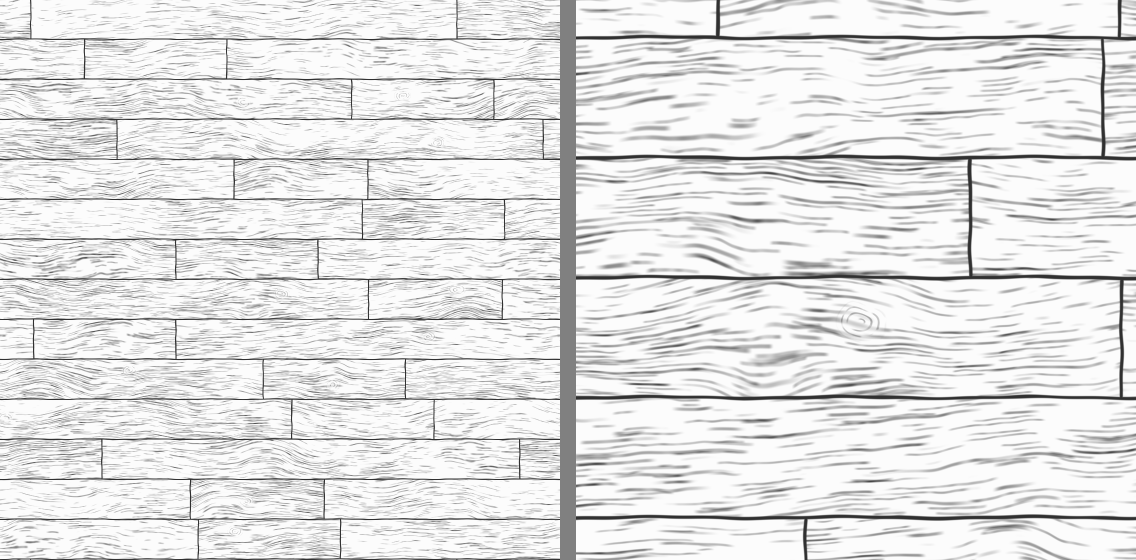
Left, the full canvas; right, a detail of the centre.
A Shadertoy shader for this texture:

```glsl
// Pale wooden floorboards in staggered rows, drawn as pen strokes on white.
#define ROWS 14.0
#define SHORT_LENGTH 0.254
#define SEAM_HALF_WIDTH 0.00095
#define SEAM_OFFSET 0.0015
#define GRAIN_WAVE 0.034
#define GRAIN_DENSITY 0.42
#define COARSE_INK 0.41
#define FINE_INK 0.30
#define KNOT_CHANCE 0.35
#define PAPER_COLOR vec3(0.99)
#define SEAM_COLOR vec3(0.19)

const float TAU = 6.2831853;

// Start of the short board in each row, bottom to top
const float SHORT_START[14] = float[14](
    0.354, 0.340, 0.928, 0.521, 0.470, 0.060, 0.658,
    0.314, 0.647, 0.418, 0.970, 0.628, 0.151, 0.816);
// One bit per row: set where the short board is trimmed
const int TRIMMED_ROWS = 0x2642;

float hash(vec2 p) {
    return fract(sin(dot(p, vec2(127.1, 311.7))) * 43758.5453);
}

float noise(vec2 p) {
    vec2 cell = floor(p), f = fract(p);
    f = f * f * (3.0 - 2.0 * f);
    float low = mix(hash(cell), hash(cell + vec2(1, 0)), f.x);
    float high = mix(hash(cell + vec2(0, 1)), hash(cell + vec2(1, 1)), f.x);
    return mix(low, high, f.y);
}

// Broken, slightly wobbling pen strokes lying along x
float strokes(vec2 p, float lines, float breaks, float density) {
    float line = floor(p.y * lines);
    float along = p.x * breaks + 57.0 * hash(vec2(line, 3.0));
    float on = smoothstep(1.0 - density, 1.2 - density, noise(vec2(along, line)));
    float pressure = 0.45 + 0.8 * noise(vec2(along * 4.7, line + 0.5));
    float wobble = 0.4 * (noise(vec2(along * 2.3, line + 0.5)) - 0.5);
    float dist = abs(fract(p.y * lines) - 0.5 + wobble);
    return on * pressure * (1.0 - smoothstep(0.06, 0.36, dist));
}

// Darkness of the wood grain; p is measured from the board's lower left corner
float grain(vec2 p, float boardLength, float seed, float extraDensity) {
    // Knot that pushes the grain aside
    vec2 knot = vec2((0.15 + 0.7 * hash(vec2(seed, 1.0))) * boardLength,
                     (0.25 + 0.5 * hash(vec2(seed, 2.0))) / ROWS);
    float hasKnot = step(hash(vec2(seed, 4.0)), KNOT_CHANCE);
    vec2 fromKnot = (p - knot) * vec2(0.8, 1.1);
    float radius = length(fromKnot) + 0.005 * (noise(p * 90.0 + seed) - 0.5);
    float bulge = hasKnot * exp(-dot(fromKnot, fromKnot) / 0.0003);
    float inKnot = hasKnot * (1.0 - smoothstep(0.006, 0.014, radius));
    float rings = smoothstep(0.3, 1.0, sin(radius * 1700.0))
                * smoothstep(0.2, 0.7, noise(p * 260.0));

    // Flowing waves, different on every board
    vec2 q = p + 5.0 * vec2(hash(vec2(seed, 5.0)), hash(vec2(seed, 6.0)));
    float wave = GRAIN_WAVE * (noise(q * vec2(9.0, 10.0)) - 0.5)
               + 0.22 * GRAIN_WAVE * (noise(q * vec2(26.0, 24.0)) - 0.5);
    vec2 flow = vec2(q.x, q.y + wave - 0.4 * fromKnot.y * bulge);

    // Strokes gather in some patches and leave others bare
    float density = 0.17 + extraDensity
                  + GRAIN_DENSITY * noise(vec2(q.x * 6.0, flow.y * 25.0) + 9.0);
    float ink = COARSE_INK * strokes(flow, 245.0, 36.0, density)
              + FINE_INK * strokes(flow + 0.37, 330.0, 52.0, density + 0.08);
    return mix(ink, 0.4 * rings, 0.7 * inKnot);
}

vec3 floorboards(vec2 uv) {
    // Hand-drawn waver of the seams, periodic across the canvas
    vec2 waver = vec2(0.0003, 0.0005) * sin(TAU * (uv.yx * vec2(23.0, 9.0) + 0.3))
               + 0.0002 * sin(TAU * uv.yx * vec2(41.0, 26.0));
    vec2 p = uv + waver - vec2(0.0, SEAM_OFFSET);
    float rowY = fract(p.y * ROWS);
    int row = int(mod(floor(p.y * ROWS), ROWS));

    // Each row holds one short and one long board
    float trim = 0.015 * float((TRIMMED_ROWS >> row) & 1);
    float shortLength = SHORT_LENGTH - trim;
    float x = fract(p.x - SHORT_START[row]);
    bool isShort = x < shortLength;
    float boardLength = isShort ? shortLength : 1.0 - shortLength;
    vec2 boardPos = vec2(isShort ? x : x - shortLength, rowY / ROWS);
    float seed = float(row) + (isShort ? 31.0 : 0.0);

    vec3 color = PAPER_COLOR - grain(boardPos, boardLength, seed, isShort ? 0.07 : 0.0);

    // Dark seams around the board
    float edgeX = min(boardPos.x, boardLength - boardPos.x);
    float edgeY = min(rowY, 1.0 - rowY) / ROWS;
    float halfWidth = SEAM_HALF_WIDTH * (0.8 + 0.4 * noise(uv * 60.0));
    float seam = 1.0 - smoothstep(halfWidth - 0.0004, halfWidth + 0.0005, min(edgeX, edgeY));
    return mix(color, SEAM_COLOR, seam);
}

void mainImage(out vec4 fragColor, in vec2 fragCoord) {
    // Average four samples per pixel to smooth the fine strokes
    vec3 sum = vec3(0.0);
    for (int i = 0; i < 4; i++) {
        vec2 offset = 0.5 * vec2(i & 1, i >> 1) - 0.25;
        sum += floorboards((fragCoord + offset) / iResolution.xy);
    }
    fragColor = vec4(sum / 4.0, 1.0);
}
```
